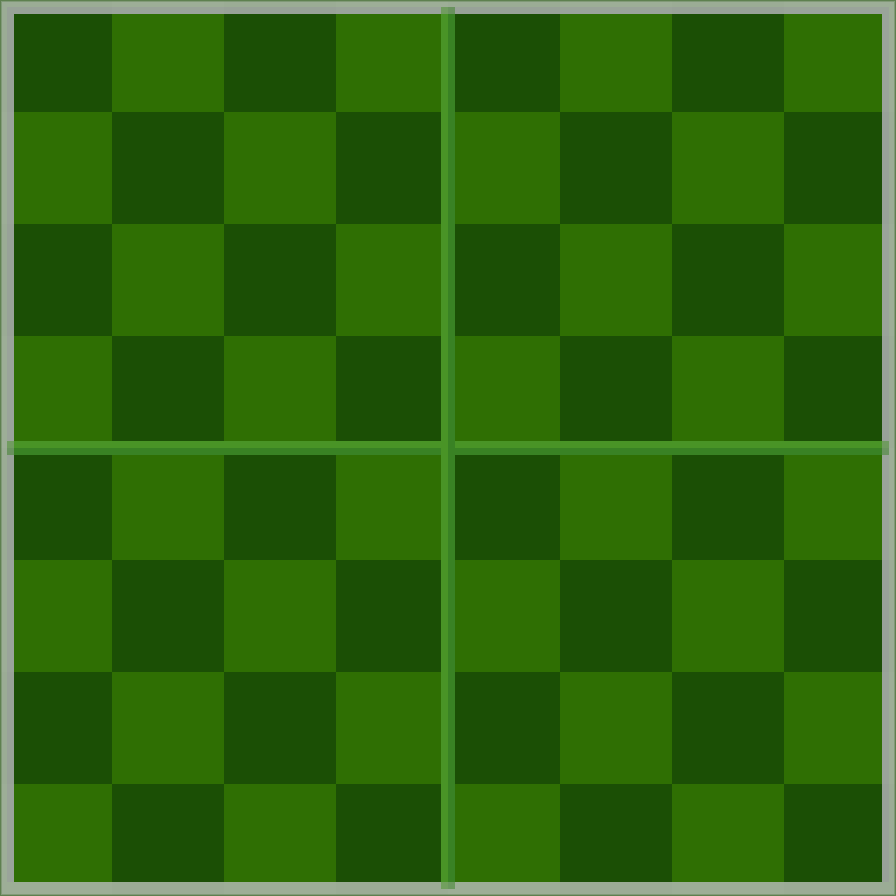
Reproduce this pattern procedurally as a Shadertoy shader.

```glsl
// Green checkerboard, eight by eight, with two-tone centre lines and a pale frame

// Coverage of the region where the distance d is below zero
float cover(float d, float px) {
    return clamp(0.5 - d / px, 0.0, 1.0);
}

// Smoothed square wave, +1 in the first cell and -1 in the next
vec2 squareWave(vec2 uv, float px) {
    float k = 8.0 * 3.14159265;
    return clamp(sin(uv * k) / (k * 0.5 * px), -1.0, 1.0);
}

void mainImage(out vec4 fragColor, in vec2 fragCoord) {
    vec2 uv = fragCoord / iResolution.xy;
    float px = 1.0 / min(iResolution.x, iResolution.y);
    float strip = 1.0 / 128.0;

    // Checks, light in the lower left corner
    vec2 wave = squareWave(uv, px);
    float light = 0.5 + 0.5 * wave.x * wave.y;
    vec3 color = mix(vec3(0.105, 0.31, 0.018), vec3(0.184, 0.435, 0.012), light);

    // Frame: grey inner band, greener outer band and lower side, thin dark rim
    vec2 side = min(uv, 1.0 - uv);
    float edge = min(side.x, side.y);
    vec3 sage = vec3(0.61, 0.68, 0.59);
    vec3 frame = mix(vec3(0.60, 0.64, 0.60), sage, cover(min(edge, uv.y - strip) - strip, px));
    frame += 0.008 * (light - 0.5);
    frame = mix(frame, vec3(0.37, 0.50, 0.31), cover(edge - 0.0016, px));
    color = mix(color, frame, cover(edge - 2.0 * strip, px));

    // Centre lines, lit on their left and upper halves
    vec2 c = uv - 0.5;
    vec3 lit = vec3(0.285, 0.58, 0.15);
    vec3 shade = vec3(0.225, 0.51, 0.14);
    float inside = cover(strip - edge, px);
    float across = cover(abs(c.y) - strip, px) * inside;
    float down = cover(abs(c.x) - strip, px) * inside;
    float fade = mix(1.0, 0.5, cover(edge - 2.0 * strip, px));
    color = mix(color, mix(shade, lit, cover(-c.y, px)), across * fade);
    color = mix(color, mix(shade, lit, cover(c.x, px)), down * fade);

    fragColor = vec4(color, 1.0);
}
```
